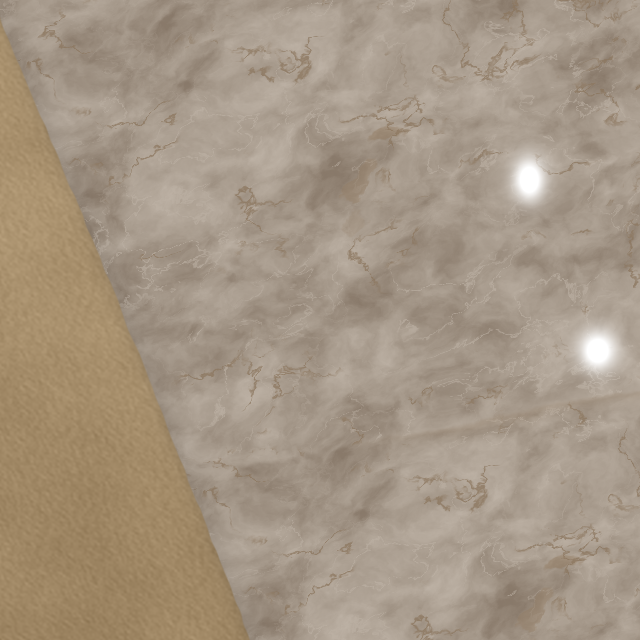
Give the GLSL for this texture, as a Shadertoy shader.

```glsl
const vec3 STONE_DARK = vec3(0.54, 0.48, 0.42);
const vec3 STONE_MID = vec3(0.65, 0.60, 0.545);
const vec3 STONE_PALE = vec3(0.735, 0.69, 0.64);
const vec3 STONE_RUST = vec3(0.58, 0.49, 0.39);
const vec3 SAND_LIGHT = vec3(0.68, 0.585, 0.445);
const vec3 SAND_DARK = vec3(0.60, 0.505, 0.37);
const vec2 EDGE_TOP = vec2(0.0, 0.968);
const vec2 EDGE_BOTTOM = vec2(0.391, 0.0);
const vec2 TILE_STEP = vec2(0.275, -0.67);
const vec2 SEAM_START = vec2(0.61, 0.316);
const float SEAM_SLOPE = 0.19;
const float STREAK_ANGLE = 0.42;
const vec3 LAMP_A = vec3(0.827, 0.719, 0.030); // centre, radius
const vec3 LAMP_B = vec3(0.934, 0.452, 0.031);

// Broad patches: centre, radius, tone (negative is dark)
const int PATCHES = 11;
const vec4 PATCH[PATCHES] = vec4[PATCHES](
    vec4(0.14, 0.75, 0.070, -0.65), vec4(0.26, 0.48, 0.075, -0.75),
    vec4(0.92, 0.75, 0.075, -0.55), vec4(0.70, 0.69, 0.065, -0.50),
    vec4(0.45, 0.68, 0.080, -0.40), vec4(0.53, 0.92, 0.070, 0.60),
    vec4(0.60, 0.83, 0.040, 0.75), vec4(0.36, 0.44, 0.045, 0.55),
    vec4(0.80, 0.93, 0.065, 0.40), vec4(0.24, 0.70, 0.050, 0.45),
    vec4(0.72, 0.42, 0.110, 0.30));

float hash(vec2 p) {
    vec3 q = fract(vec3(p.xyx) * 0.1031);
    q += dot(q, q.yzx + 33.33);
    return fract((q.x + q.y) * q.z);
}

float noise(vec2 p) {
    vec2 i = floor(p), f = fract(p);
    f = f * f * (3.0 - 2.0 * f);
    return mix(mix(hash(i), hash(i + vec2(1, 0)), f.x),
               mix(hash(i + vec2(0, 1)), hash(i + vec2(1, 1)), f.x), f.y);
}

mat2 rotation(float a) {
    return mat2(cos(a), -sin(a), sin(a), cos(a));
}

float fbm(vec2 p) {
    float sum = 0.0, gain = 0.5;
    for (int i = 0; i < 6; i++) {
        sum += gain * noise(p);
        p = rotation(0.6) * p * 2.03 + 17.3;
        gain *= 0.54;
    }
    return sum / 1.06;
}

// Thin line where the noise crosses its middle value
float vein(vec2 p, float width) {
    return 1.0 - smoothstep(0.0, width, abs(fbm(p) - 0.5));
}

float spot(vec2 p, vec2 centre, vec2 radius) {
    return 1.0 - smoothstep(0.75, 1.05, length((p - centre) / radius));
}

vec3 marble(vec2 p) {
    vec2 s = rotation(STREAK_ANGLE) * p * vec2(1.0, 1.0);
    s = vec2(s.x, s.y * 1.45) + 20.0;
    vec2 warp = vec2(fbm(s * 9.0), fbm(s * 9.0 + 41.0)) - 0.5;
    vec2 w = s + 0.09 * warp;

    // Cloudy tone, with placed patches on top
    float tone = (fbm(w * 8.0) - 0.5) * 2.1 + (fbm(w * 27.0 + 7.0) - 0.5) * 1.8;
    vec2 ragged = p + 0.13 * warp;
    for (int i = 0; i < PATCHES; i++) {
        vec2 d = (ragged - PATCH[i].xy) / PATCH[i].z;
        tone += 0.75 * PATCH[i].w * exp(-dot(d, d));
    }
    vec3 col = mix(STONE_MID, STONE_PALE, clamp(tone, 0.0, 1.0));
    col = mix(col, STONE_DARK, clamp(-tone, 0.0, 1.0));

    // Rusty inclusions
    float rust = spot(ragged, vec2(0.585, 0.767), vec2(0.033, 0.022));
    rust += 0.8 * spot(ragged, vec2(0.55, 0.71), vec2(0.014, 0.020));
    rust += 0.4 * spot(ragged, vec2(0.55, 0.66), vec2(0.026, 0.016));
    col = mix(col, STONE_RUST, 0.5 * min(rust, 1.0));

    // Pale hairlines and broken brown cracks
    float region = smoothstep(0.42, 0.62, fbm(s * 6.0 + 5.0));
    col = mix(col, STONE_PALE, 0.5 * (0.3 + region) * vein(w * 13.0 + 3.0, 0.022));
    float broken = smoothstep(0.48, 0.64, fbm(s * 11.0 + 63.0));
    col = mix(col, STONE_RUST * 0.94, 0.75 * broken * vein(w * 10.0 + 29.0, 0.026));
    return col + 0.022 * (fbm(p * 130.0) - 0.5);
}

vec3 sand(vec2 p) {
    float cloud = fbm(p * vec2(7.0, 10.0) + 4.0) - 0.5;
    float shade = smoothstep(0.75, 0.0, p.y) * 0.65 + cloud * 1.0;
    vec3 col = mix(SAND_LIGHT, SAND_DARK, clamp(shade + 0.12, 0.0, 1.0));
    vec2 g = rotation(-0.6) * p * vec2(1.0, 1.0);
    float grain = noise(g * vec2(120.0, 210.0)) - noise(g * vec2(120.0, 210.0) + vec2(0.3, 0.5));
    return col + 0.045 * grain + 0.035 * (noise(p * 240.0) - 0.5);
}

float lamp(vec2 p, vec3 light, vec2 stretch) {
    float d = length((p - light.xy) / stretch) / light.z;
    return min(1.0, 1.35 * exp(-d * d * 1.25)) + 0.06 * exp(-d * 0.9);
}

void mainImage(out vec4 fragColor, in vec2 fragCoord) {
    vec2 p = fragCoord / iResolution.xy;
    float aa = 1.0 / iResolution.y;

    // The stone pattern repeats below a slanting seam
    float seam = p.y - SEAM_START.y - SEAM_SLOPE * (p.x - SEAM_START.x);
    seam += 0.018 * (fbm(p * 18.0) - 0.5);
    float upper = smoothstep(-0.004 - aa, 0.004 + aa, seam);
    vec3 col = mix(marble(p - TILE_STEP), marble(p), upper);
    float seamFade = smoothstep(0.5, 0.75, p.x);
    col = mix(col, STONE_PALE, 0.45 * seamFade * upper * exp(-max(seam, 0.0) * 70.0));
    col = mix(col, STONE_RUST, 0.35 * seamFade * (1.0 - upper) * exp(min(seam, 0.0) * 120.0));

    // Sand lies left of the slanting edge
    vec2 along = normalize(EDGE_BOTTOM - EDGE_TOP);
    float side = dot(p - EDGE_TOP, vec2(-along.y, along.x));
    side -= 0.006 * sin(3.14159 * clamp(p.y, 0.0, 1.0)) + 0.003 * (noise(p * 45.0) - 0.5);
    col *= 1.0 - 0.07 * exp(-max(side, 0.0) * 55.0);
    vec3 ground = sand(p) * (1.0 - 0.08 * exp(min(side, 0.0) * 90.0));
    col = mix(ground, col, smoothstep(-1.2 * aa, 1.2 * aa, side));

    // Soft lamp reflections on the polish
    float glow = lamp(p, LAMP_A, vec2(0.9, 1.25)) + lamp(p, LAMP_B, vec2(1.0, 1.1));
    col = mix(col, vec3(1.0), clamp(glow, 0.0, 1.0));
    fragColor = vec4(col, 1.0);
}
```
